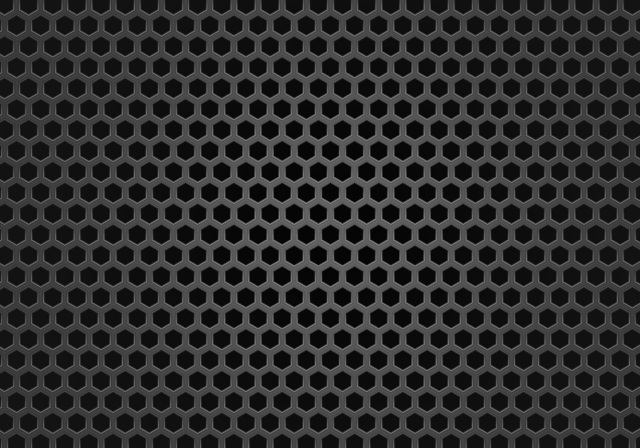
This pattern is drawn by a WebGL 1 fragment shader. Its source:

```glsl
precision highp float;
// Dark metal mesh of pointy-top hexagonal holes with bevelled, lit rims.
// A hexagonal lattice gives each pixel its offset from the nearest hole, and
// distance bands shade hole, wall, rim and bar under a soft central glow.

uniform vec2 u_resolution;

const float PITCH = 0.0539;               // hole spacing, in canvas heights
const vec2 LATTICE = vec2(1.0, 1.7320508); // two staggered rows per period

// Band edges measured from the hole centre, in units of the pitch
const float HOLE_EDGE = 0.338;
const float WALL_EDGE = 0.372;
const float RIM_EDGE = 0.402;
const float CELL_EDGE = 0.5;

// Offset from the nearest hole centre
vec2 nearestCell(vec2 p) {
  vec2 a = mod(p + 0.5 * LATTICE, LATTICE) - 0.5 * LATTICE;
  vec2 b = mod(p, LATTICE) - 0.5 * LATTICE;
  return dot(a, a) < dot(b, b) ? a : b;
}

// Distance to concentric hexagons, 0.5 on the cell border
float hexDistance(vec2 p) {
  p = abs(p);
  return max(p.x, dot(p, vec2(0.5, 0.8660254)));
}

// Antialiased step across a band edge
float pastEdge(float d, float edge, float blur) {
  return smoothstep(edge - blur, edge + blur, d);
}

// Grey level of the mesh: lit is 1 on lower faces, glow is 1 mid-canvas
float meshShade(float d, float lit, float glow, float blur) {
  float hole = mix(0.078, 0.018, glow);
  float wall = mix(0.13, 0.20, glow) + 0.10 * lit;
  float rim = mix(0.27, 0.39, glow) + 0.17 * lit;
  float crown = smoothstep(RIM_EDGE, CELL_EDGE, d);
  float bar = mix(0.19, 0.355, glow) + 0.035 * crown;

  float shade = mix(hole, wall, pastEdge(d, HOLE_EDGE, blur));
  shade = mix(shade, rim, pastEdge(d, WALL_EDGE, blur));
  return mix(shade, bar, pastEdge(d, RIM_EDGE, blur));
}

void main() {
  vec2 uv = gl_FragCoord.xy / u_resolution.y;
  float aspect = u_resolution.x / u_resolution.y;

  // Repeat the holes around a cell near the canvas centre
  vec2 anchor = vec2(0.4975 * aspect, 0.523);
  vec2 cell = nearestCell((uv - anchor) / PITCH);
  float d = hexDistance(cell);
  float blur = 0.65 / (PITCH * u_resolution.y);

  // Lower faces catch the light, upper faces stay in shadow
  float slope = cell.y / max(length(cell), 0.001);
  float lit = 1.0 - smoothstep(-0.65, 0.75, slope);

  // Wide radial glow fading towards the corners
  vec2 fromGlow = uv - vec2(0.515 * aspect, 0.5);
  float glow = exp(-4.2 * dot(fromGlow, fromGlow));

  gl_FragColor = vec4(vec3(meshShade(d, lit, glow, blur)), 1.0);
}
```
